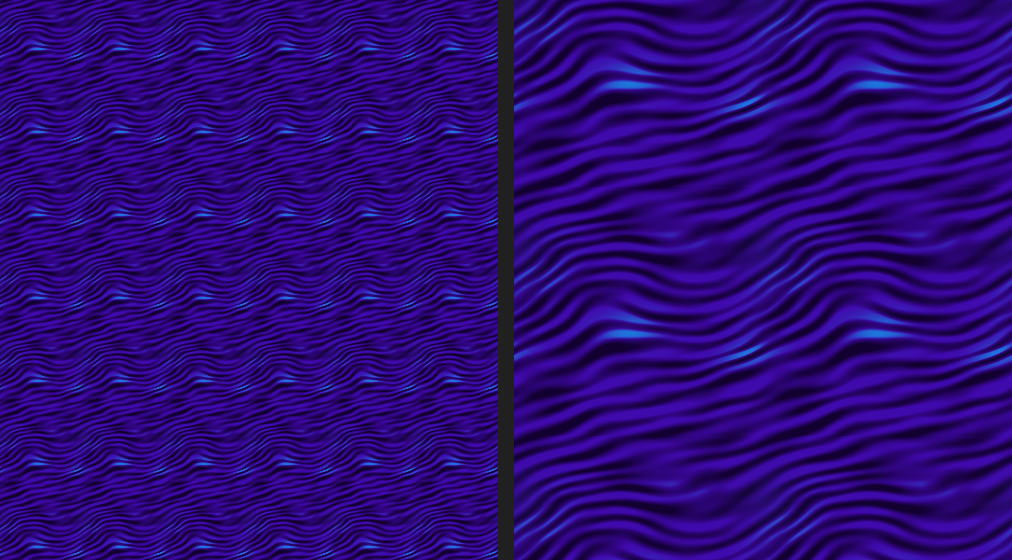
Left, the full canvas; right, a detail of the centre.
Write a Shadertoy shader that draws this pattern.

```glsl
const float TAU = 6.2831853;
const float TILES_ACROSS = 6.0;
const float BANDS = 14.0;  // ripples per tile height
const float CLIMB = 4.0;   // ripples crossed per tile width

vec2 gradientAt(vec2 cell, vec2 period, float shear) {
    // Wrap the lattice; each step across also shifts the rows by shear.
    float turn = floor(cell.x / period.x);
    cell = vec2(cell.x - turn * period.x, mod(cell.y + shear * turn, period.y));
    float angle = TAU * fract(sin(dot(cell, vec2(127.1, 311.7)) + 4.7) * 43758.5);
    return vec2(cos(angle), sin(angle));
}

float gradientNoise(vec2 p, vec2 period, float shear) {
    vec2 cell = floor(p);
    vec2 f = p - cell;
    vec2 s = f * f * f * (f * (f * 6.0 - 15.0) + 10.0);
    vec2 e = vec2(1.0, 0.0);
    float a = dot(gradientAt(cell, period, shear), f);
    float b = dot(gradientAt(cell + e.xy, period, shear), f - e.xy);
    float c = dot(gradientAt(cell + e.yx, period, shear), f - e.yx);
    float d = dot(gradientAt(cell + e.xx, period, shear), f - e.xx);
    return mix(mix(a, b, s.x), mix(c, d, s.x), s.y);
}

// Soft elliptical spot that wraps around the tile edges; slant tilts it.
float spot(vec2 p, vec2 center, vec2 radius, float slant) {
    vec2 d = fract(p - center + 0.5) - 0.5;
    d.y -= slant * d.x;
    d /= radius;
    return exp(-dot(d, d));
}

// Ripple coordinate: a steady climb with a hump and trough mid-tile.
float rippleCoord(vec2 p) {
    float depth = 1.0 - fract(p.y);
    float envelope = (depth - 0.40) / 0.25;
    float swell = 0.008 + 0.088 * exp(-envelope * envelope);
    float wave = swell * sin(TAU * (p.x - 0.06));
    float drift = 0.03 * gradientNoise(p * vec2(3.0, 5.0), vec2(3.0, 5.0), 0.0);
    return BANDS * (p.y - wave - drift) - CLIMB * p.x;
}

float rippleHeight(vec2 p, float band) {
    float bend = gradientNoise(p * vec2(4.0, 7.0) + 0.37, vec2(4.0, 7.0), 0.0);
    float wave = sin(TAU * (band + 0.6 * bend));
    // Stretched noise splits and merges the ripples.
    float fork = gradientNoise(vec2(4.0 * p.x, 1.5 * band),
                               vec2(4.0, 1.5 * BANDS), 1.5 * CLIMB);
    float broad = gradientNoise(vec2(3.0 * p.x, 0.5 * band),
                                vec2(3.0, 0.5 * BANDS), 0.5 * CLIMB);
    float strength = 0.62 + 0.6 * gradientNoise(p * 3.0 + 0.6, vec2(3.0), 0.0);
    return strength * wave + 1.5 * fork + 0.65 * broad;
}

float glow(vec2 p) {
    // Center and radius of each lit patch.
    vec4 patches[5] = vec4[5](
        vec4(0.68, 0.79, 0.10, 0.035),
        vec4(0.10, 0.68, 0.11, 0.07),
        vec4(0.08, 0.55, 0.12, 0.07),
        vec4(0.47, 0.42, 0.14, 0.07),
        vec4(0.95, 0.33, 0.11, 0.05));
    float slants[5] = float[5](0.0, 0.6, 0.6, 0.1, 0.3);
    float sum = 0.0;
    for (int i = 0; i < 5; i++) sum += spot(p, patches[i].xy, patches[i].zw, slants[i]);
    return min(sum, 1.0);
}

vec3 shade(float height, float light, float haze) {
    const vec3 night = vec3(0.07, 0.0, 0.19);
    const vec3 violet = vec3(0.25, 0.03, 0.67);
    const vec3 azure = vec3(0.11, 0.48, 0.87);
    float level = clamp(0.58 + 0.62 * height, 0.0, 1.0);
    vec3 color = mix(night, violet, level);
    float crest = smoothstep(0.2, 1.1, height);
    color = mix(color, azure, crest * (0.02 + 0.95 * light));
    return mix(color, vec3(0.18, 0.12, 0.56), 0.25 * haze);
}

void mainImage(out vec4 fragColor, in vec2 fragCoord) {
    // Square tiles, aligned to the top left corner.
    vec2 p = TILES_ACROSS * (fragCoord - vec2(0.0, iResolution.y)) / iResolution.x;

    float height = rippleHeight(p, rippleCoord(p));
    float light = glow(p);

    // Calmer, hazy zones at the tile top and beside the streaks.
    float haze = spot(p, vec2(0.02, 0.75), vec2(0.12, 0.12), 0.0);
    float calm = spot(p, vec2(0.3, 0.97), vec2(0.6, 0.08), 0.0);
    height *= (1.0 - 0.3 * calm - 0.2 * haze) * (1.0 + 0.3 * light);
    height += 0.25 * light;

    fragColor = vec4(shade(height, light, haze), 1.0);
}
```
